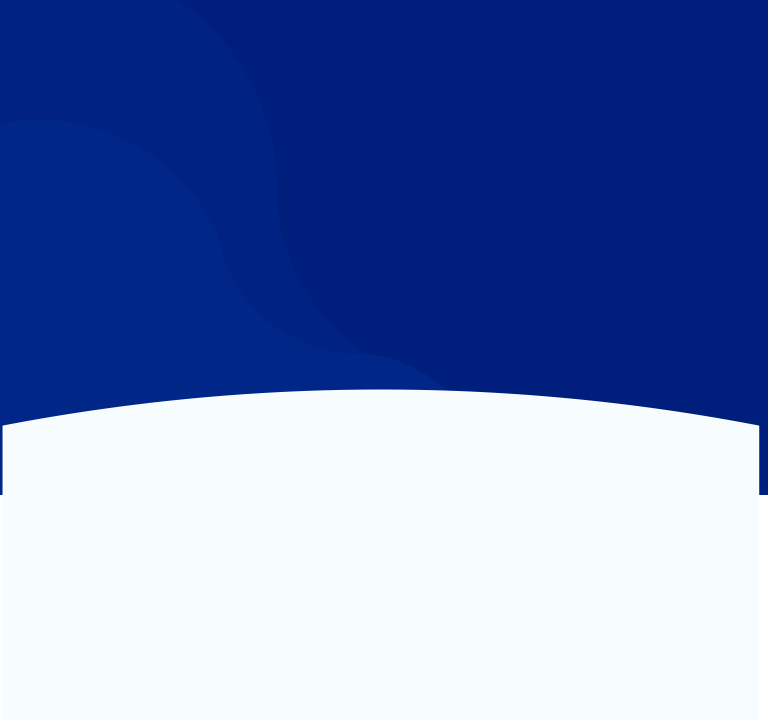
This background is drawn by a Shadertoy shader. Its source:

```glsl
const vec3 NAVY = vec3(0.0, 0.118, 0.486);
const vec3 OUTER_BLUE = vec3(0.0, 0.135, 0.512);
const vec3 INNER_BLUE = vec3(0.0, 0.154, 0.533);
const vec3 PANEL_WHITE = vec3(0.969, 0.988, 0.998);
const vec2 CANVAS = vec2(16.0 / 15.0, 1.0);

// Smooth coverage of the region where d is negative
float fill(float d) {
    float width = length(vec2(dFdx(d), dFdy(d)));
    return clamp(0.5 - d / max(width, 1e-6), 0.0, 1.0);
}

// How far a circular arc falls away from its tangent at offset t
float arcDrop(float t, float radius) {
    return radius - sqrt(max(radius * radius - t * t, 0.0));
}

// S-shaped edge of two arcs that share a vertical tangent at the bend
float outerWave(vec2 p, vec2 bend, float upperRadius, float lowerRadius) {
    float t = min(p.y - bend.y, 0.257);
    float offset = t < 0.0 ? -arcDrop(t, upperRadius) : arcDrop(t, lowerRadius);
    return p.x - bend.x - offset;
}

// Hill that runs into a valley, then falls away past the shelf
float innerWave(vec2 p, vec2 peak, vec2 shelf, float hillRadius, float valleyRadius) {
    float t = p.x - shelf.x;
    float hill = peak.y + arcDrop(p.x - peak.x, hillRadius);
    float valley = shelf.y - arcDrop(t, valleyRadius);
    float slope = shelf.y + 3.43 * t * t;
    float edge = mix(hill, valley, smoothstep(0.297, 0.314, p.x));
    return (t > 0.0 ? slope : edge) - p.y;
}

// Panel with straight sides and a shallow domed top
float panelMask(vec2 p, vec2 crown, float radius, vec2 sides) {
    float dome = crown.y + arcDrop(p.x - crown.x, radius) - p.y;
    return fill(dome) * fill(sides.x - p.x) * fill(p.x - sides.y);
}

void mainImage(out vec4 fragColor, in vec2 fragCoord) {
    // Canvas heights, measured down from the top left
    vec2 uv = fragCoord / iResolution.xy;
    vec2 p = vec2(uv.x, 1.0 - uv.y) * CANVAS;

    // Layered blue waves
    float outer = outerWave(p, vec2(0.385, 0.264), 0.322, 0.269);
    float inner = innerWave(p, vec2(0.0556, 0.1667), vec2(0.5, 0.4917), 0.2694, 0.2014);
    vec3 color = mix(NAVY, OUTER_BLUE, fill(outer));
    color = mix(color, INNER_BLUE, fill(inner));

    // White page below the blue block
    color = mix(vec3(1.0), color, fill(p.y - 0.6875));

    // Domed foreground panel
    float panel = panelMask(p, vec2(0.529, 0.541), 2.78, vec2(0.0035, 1.0545));
    color = mix(color, PANEL_WHITE, panel);

    fragColor = vec4(color, 1.0);
}
```
